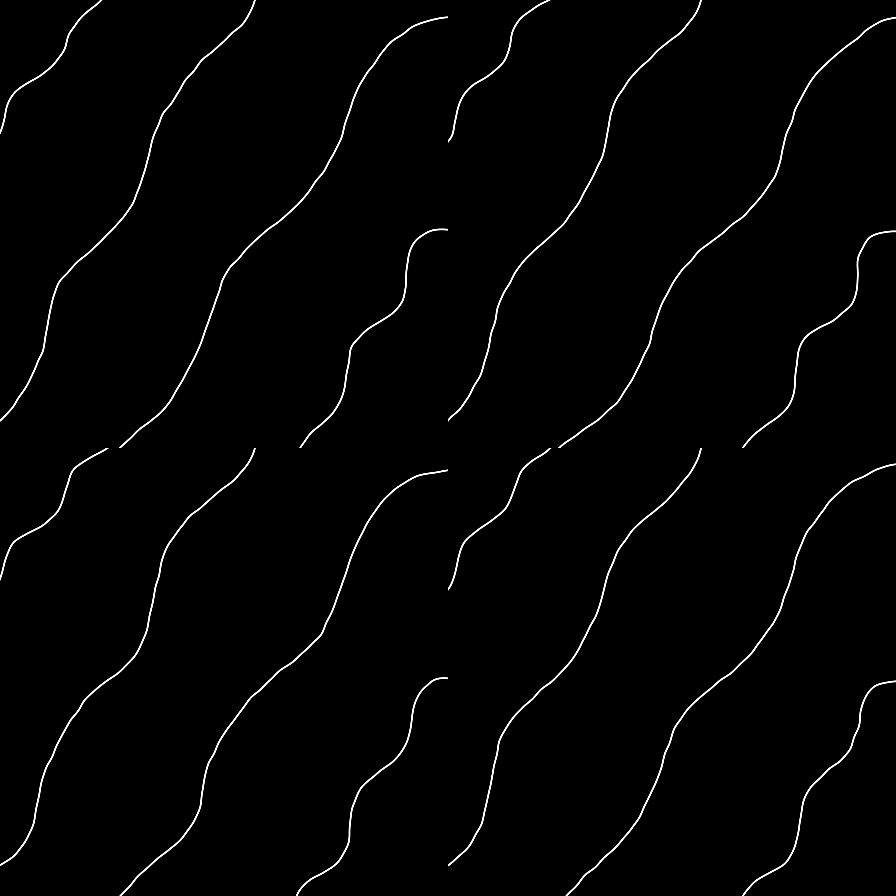
This pattern is drawn by a Shadertoy shader. Its source:

```glsl
float hash(vec2 p) {
    vec3 q = fract(vec3(p.xyx) * vec3(0.1031, 0.1030, 0.0973));
    q += dot(q, q.yzx + 33.33);
    return fract((q.x + q.y) * q.z);
}

// Smooth one-dimensional noise in -1..1
float wobble(float t, float seed) {
    float i = floor(t), f = fract(t);
    f *= f * (3.0 - 2.0 * f);
    return 2.0 * mix(hash(vec2(i, seed)), hash(vec2(i + 1.0, seed)), f) - 1.0;
}

// Signed field of one strand; shape holds offset, tilt, wave period and crest
float strandField(vec2 p, vec4 shape, float seed) {
    float along = dot(p, vec2(0.55, 0.835));
    float across = dot(p, vec2(0.835, -0.55));
    float wave = min(0.025, 0.07 * shape.z)
               * cos(6.28318 * (along - shape.w) / shape.z);
    float drift = 0.009 * wobble(along * 8.0, seed)
                + 0.002 * wobble(along * 34.0, seed + 71.0);
    // Strands level off near the right side of the tile
    float bend = max(p.x - 0.88, 0.0);
    return across - shape.x - shape.y * along - wave - drift - 2.8 * bend * bend;
}

float strandDistance(vec2 p, vec4 shape, float seed) {
    vec2 e = vec2(0.001, 0.0);
    float f = strandField(p, shape, seed);
    vec2 slope = vec2(strandField(p + e.xy, shape, seed),
                      strandField(p + e.yx, shape, seed)) - f;
    return abs(f) * e.x / max(length(slope), 0.0003);
}

void mainImage(out vec4 fragColor, in vec2 fragCoord) {
    // Two by two tiles, each cutting its strands at the border
    vec2 uv = 2.0 * fragCoord / iResolution.xy;
    vec2 tile = floor(uv), p = fract(uv);

    vec4 strands[4] = vec4[4](
        vec4(-0.440, 0.075, 0.210, 0.78),
        vec4(-0.045, -0.050, 0.480, 0.14),
        vec4(0.232, 0.015, 0.530, 0.35),
        vec4(0.600, -0.070, 0.265, 0.50));

    float nearest = 1.0;
    for (int i = 0; i < 4; i++) {
        float seed = float(i) * 7.0 + dot(tile, vec2(31.0, 57.0)) + 3.0;
        nearest = min(nearest, strandDistance(p, strands[i], seed));
    }

    // Thin white line with a narrow soft edge
    float pixel = 2.0 / iResolution.y;
    float halfWidth = 0.54 / 256.0;
    float line = 1.0 - smoothstep(halfWidth - 0.35 * pixel, halfWidth + 0.35 * pixel, nearest);
    fragColor = vec4(vec3(line), 1.0);
}
```
